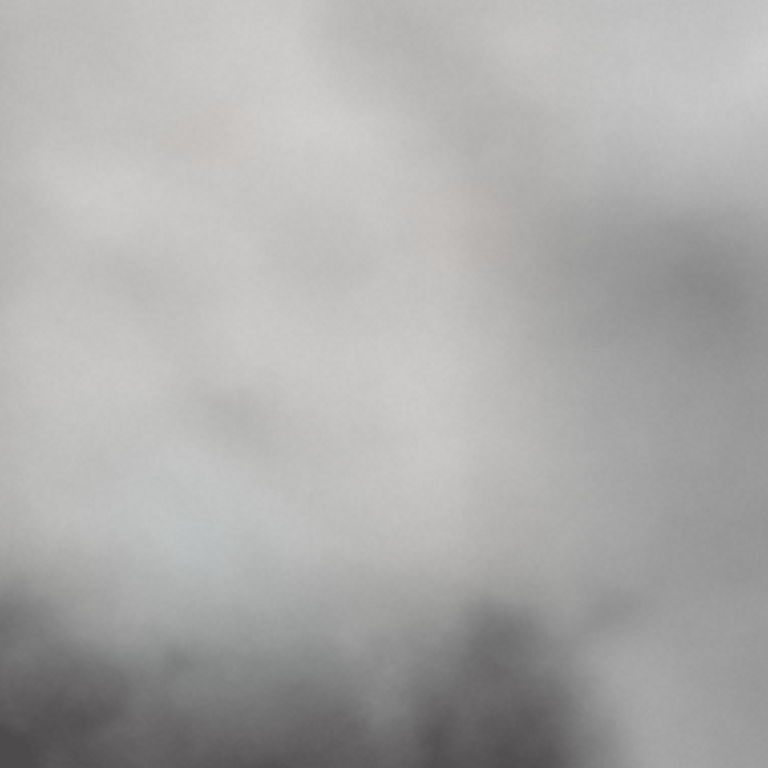
Give the GLSL for this texture, as a Shadertoy shader.

```glsl
float hash(vec2 cell) {
    vec3 q = fract(vec3(cell.xyx) * 0.1031);
    q += dot(q, q.yzx + 33.33);
    return fract((q.x + q.y) * q.z);
}

float valueNoise(vec2 p) {
    vec2 cell = floor(p);
    vec2 f = fract(p);
    vec2 w = f * f * f * (f * (f * 6.0 - 15.0) + 10.0);
    float low = mix(hash(cell), hash(cell + vec2(1, 0)), w.x);
    float high = mix(hash(cell + vec2(0, 1)), hash(cell + vec2(1, 1)), w.x);
    return mix(low, high, w.y);
}

// Fractal noise centred on zero
float fbm(vec2 p) {
    float sum = 0.0;
    float amplitude = 0.5;
    for (int octave = 0; octave < 5; octave++) {
        sum += amplitude * (valueNoise(p) - 0.5);
        p = mat2(1.6, 1.2, -1.2, 1.6) * p + 7.3;
        amplitude *= 0.5;
    }
    return sum;
}

// Soft elliptical cloud lobe, tilted counterclockwise by angle
float puff(vec2 p, vec2 center, vec2 radius, float angle) {
    vec2 d = p - center;
    float c = cos(angle);
    float s = sin(angle);
    vec2 q = vec2(c * d.x + s * d.y, c * d.y - s * d.x) / radius;
    return exp(-dot(q, q));
}

// Pale streaks and hollows of the upper cloud
float paleCloud(vec2 p) {
    float tone = 0.758;
    tone -= 0.050 * exp(-max(p.x, 0.0) / 0.06);
    tone += 0.048 * puff(p, vec2(0.41, 0.87), vec2(0.20, 0.08), -0.72);
    tone += 0.036 * puff(p, vec2(0.15, 0.75), vec2(0.11, 0.06), -0.5);
    tone += 0.024 * puff(p, vec2(0.50, 0.49), vec2(0.16, 0.10), -0.3);
    tone += 0.024 * puff(p, vec2(0.13, 0.52), vec2(0.13, 0.07), -0.7);
    tone += 0.020 * puff(p, vec2(0.31, 0.62), vec2(0.08, 0.09), 0.3);
    tone -= 0.034 * puff(p, vec2(0.18, 0.64), vec2(0.10, 0.035), -0.2);
    tone -= 0.038 * puff(p, vec2(0.31, 0.47), vec2(0.12, 0.055), -0.9);
    tone -= 0.024 * puff(p, vec2(0.42, 0.68), vec2(0.07, 0.06), -0.4);
    tone -= 0.055 * puff(p, vec2(0.58, 0.87), vec2(0.24, 0.09), -0.95);
    return tone;
}

// Grey bank on the right, below a bright corner
float rightShade(vec2 p) {
    float bank = smoothstep(0.53, 1.02, p.x) * (1.0 - smoothstep(0.60, 0.92, p.y));
    float shade = 0.155 * bank;
    shade += 0.075 * puff(p, vec2(0.83, 0.64), vec2(0.18, 0.14), -0.45);
    shade += 0.025 * puff(p, vec2(0.93, 0.61), vec2(0.08, 0.035), -0.9);
    shade -= 0.040 * puff(p, vec2(0.97, 0.84), vec2(0.18, 0.13), 0.2);
    return shade;
}

// Dark smoke rising from the lower edge
float lowerSmoke(vec2 p) {
    float lift = 0.055 * (1.0 - smoothstep(0.0, 0.25, p.x));
    float fill = 1.0 - smoothstep(-0.04, 0.31, p.y - lift);
    float rightEnd = 1.0 - smoothstep(0.66, 0.87, p.x + 0.25 * p.y);
    float shade = 0.43 * fill * rightEnd;
    shade += 0.06 * puff(p, vec2(0.58, 0.24), vec2(0.28, 0.11), 0.1);
    shade += 0.10 * puff(p, vec2(0.65, 0.17), vec2(0.055, 0.06), -0.3);
    shade += 0.09 * puff(p, vec2(0.72, 0.07), vec2(0.065, 0.08), 0.6);
    shade += 0.06 * puff(p, vec2(0.80, 0.20), vec2(0.06, 0.05), 0.4);
    shade += 0.05 * puff(p, vec2(0.22, 0.14), vec2(0.08, 0.03), 0.0);
    shade += 0.05 * puff(p, vec2(0.00, 0.18), vec2(0.06, 0.03), 0.0);
    shade -= 0.08 * puff(p, vec2(0.50, 0.05), vec2(0.045, 0.08), 0.4);
    return shade;
}

// Faint warm, cool and violet tints
vec3 colourTint(vec2 p, float tone) {
    float warm = puff(p, vec2(0.61, 0.70), vec2(0.10, 0.08), 0.0)
               + puff(p, vec2(0.28, 0.83), vec2(0.07, 0.06), 0.0);
    float cool = puff(p, vec2(0.26, 0.29), vec2(0.18, 0.12), -0.4);
    float cloudLight = smoothstep(0.50, 0.72, tone) * (1.0 - smoothstep(0.6, 0.85, p.x));
    vec3 tint = vec3(0.003, 0.000, -0.008) * cloudLight;
    tint += vec3(0.007, -0.004, -0.004) * warm;
    tint += vec3(-0.012, 0.003, 0.010) * cool;
    tint += vec3(0.006, -0.005, 0.001) * (1.0 - smoothstep(0.35, 0.52, tone));
    return tint;
}

void mainImage(out vec4 fragColor, in vec2 fragCoord) {
    vec2 uv = fragCoord / iResolution.xy;

    // Gentle turbulence bends every lobe
    vec2 drift = vec2(fbm(uv * 6.0 + 3.1), fbm(uv * 6.0 + 19.7));
    vec2 p = uv + 0.065 * drift;

    float smoke = lowerSmoke(p);
    float tone = paleCloud(p) - rightShade(p) - smoke;

    // Billows strengthen inside the smoke
    float billow = fbm(uv * vec2(9.0, 11.0) + drift);
    tone += billow * mix(0.050, 0.130, smoothstep(0.05, 0.25, smoke));

    // Fine grain
    tone += 0.012 * (valueNoise(uv * 190.0) - 0.5);
    tone += 0.010 * (valueNoise(uv * 330.0 + 5.0) - 0.5);

    tone = clamp(tone, 0.30, 0.82);
    fragColor = vec4(vec3(tone) + colourTint(p, tone), 1.0);
}
```
